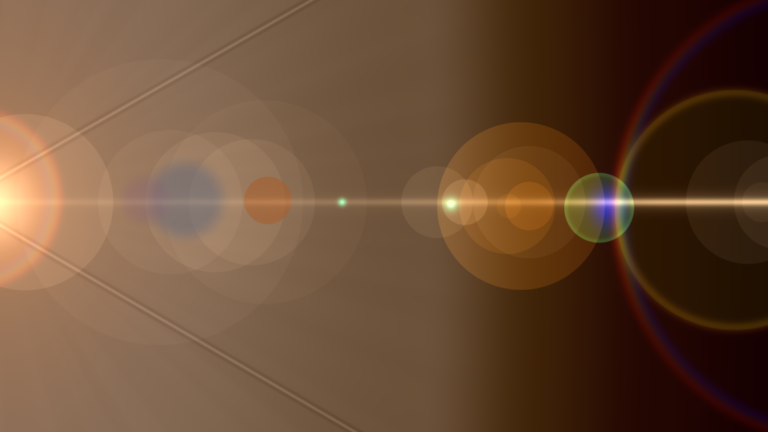
Write a Shadertoy shader that draws this background.

```glsl
// A warm lens flare: a glowing source at the left edge, a thin horizontal streak,
// and translucent ghost discs strung along it towards a dark red side.
// Smooth gradients, disc and ring masks are layered; lengths are in canvas heights.

const float AXIS = 0.532;
const vec3 PALE = vec3(1.0, 0.88, 0.74);
const vec3 AMBER = vec3(1.0, 0.56, 0.08);

// Soft-edged filled circle
float disc(vec2 p, vec2 center, float radius, float soft) {
    return 1.0 - smoothstep(-soft, soft, length(p - center) - radius);
}

// Bell curve used for glows, rings and lines
float bell(float x, float width) {
    return exp(-x * x / (width * width));
}

// Ring whose red, green and blue bands sit at slightly different radii
vec3 spectralRing(vec2 p, vec2 center, float radius, float width, float spread) {
    float d = length(p - center) - radius;
    return vec3(bell(d - spread, width), bell(d, width), bell(d + spread, width));
}

// Thin ray with a pale center and darker borders
float scratch(vec2 p, vec2 a, vec2 b) {
    vec2 dir = normalize(b - a);
    float d = dot(p - a, vec2(-dir.y, dir.x));
    return bell(d, 0.003) - 0.6 * bell(abs(d) - 0.007, 0.004);
}

float hash(float n) {
    return fract(sin(n * 127.1) * 43758.5);
}

float noise(float x) {
    float i = floor(x);
    return mix(hash(i), hash(i + 1.0), smoothstep(0.0, 1.0, x - i));
}

// Brown haze fading into dark red with distance from the source
vec3 haze(float d) {
    vec3 c = mix(vec3(0.55, 0.43, 0.34), vec3(0.51, 0.41, 0.33), smoothstep(0.0, 0.4, d));
    c = mix(c, vec3(0.415, 0.315, 0.22), smoothstep(0.3, 0.98, d));
    c = mix(c, vec3(0.25, 0.14, 0.03), smoothstep(0.98, 1.26, d));
    c = mix(c, vec3(0.135, 0.025, 0.008), smoothstep(1.2, 1.52, d));
    return mix(c, vec3(0.085, 0.0, 0.004), smoothstep(1.5, 1.8, d));
}

// Pale ghosts on the axis: x, radius, strength
const vec3 GHOSTS[12] = vec3[12](
    vec3(0.058, 0.204, 0.055), vec3(0.394, 0.167, 0.025), vec3(0.498, 0.162, 0.035),
    vec3(0.583, 0.146, 0.035), vec3(0.613, 0.236, 0.018), vec3(0.370, 0.331, 0.018),
    vec3(1.012, 0.083, 0.050), vec3(1.076, 0.053, 0.085), vec3(1.225, 0.130, 0.040),
    vec3(1.731, 0.143, 0.055), vec3(1.810, 0.111, 0.050), vec3(1.764, 0.046, 0.040));

// Amber ghosts just below the axis: x, radius, strength
const vec3 AMBERS[4] = vec3[4](
    vec3(1.206, 0.194, 0.130), vec3(1.174, 0.111, 0.070),
    vec3(1.225, 0.056, 0.085), vec3(1.178, 0.028, 0.045));

void mainImage(out vec4 fragColor, in vec2 fragCoord) {
    vec2 p = fragCoord / iResolution.y;
    float soft = 1.0 / iResolution.y;
    vec2 source = vec2(-0.02, AXIS);
    vec2 q = p - source;
    float r = length(q);

    // Background with faint radial fibres
    vec3 col = haze(length(vec2(p.x, q.y * 0.3)));
    float fibres = noise(atan(q.y, q.x) * 32.0) - 0.5;
    col += 0.012 * fibres * smoothstep(0.1, 0.5, r) * (1.0 - smoothstep(0.9, 1.2, p.x));

    // Source glow and its iridescent ring
    col += vec3(0.24, 0.12, 0.03) * exp(-r * 4.5);
    col += vec3(0.38, 0.36, 0.30) * bell(r, 0.085);
    col += vec3(0.10, 0.035, 0.0) * disc(p, vec2(-0.07, 0.54), 0.2, 0.03);
    col += vec3(0.09, 0.05, 0.06) * spectralRing(p, vec2(-0.07, 0.54), 0.195, 0.012, 0.010);

    // Ghost discs
    for (int i = 0; i < 12; i++) {
        vec3 g = GHOSTS[i];
        col += PALE * g.z * disc(p, vec2(g.x, AXIS), g.y, soft);
    }
    for (int i = 0; i < 4; i++) {
        vec3 g = AMBERS[i];
        col += AMBER * g.z * disc(p, vec2(g.x, AXIS - 0.009), g.y, soft);
    }
    col = mix(col, vec3(0.66, 0.36, 0.16), 0.55 * disc(p, vec2(0.62, 0.536), 0.055, soft));

    // Cool tints among the left ghosts
    col = mix(col, vec3(0.42, 0.42, 0.46), 0.6 * disc(p, vec2(0.43, 0.537), 0.085, 0.025));
    col = mix(col, vec3(0.54, 0.40, 0.44), 0.4 * disc(p, vec2(0.338, 0.537), 0.052, 0.02));

    // Green ghost with a blue heart
    vec2 greenAt = vec2(1.387, 0.519);
    float greenEdge = bell(length(p - greenAt) - 0.078, 0.006);
    col += vec3(0.05, 0.16, 0.07) * disc(p, greenAt, 0.081, soft) * (1.0 + 0.6 * greenEdge);
    col += vec3(-0.04, -0.04, 0.60) * bell(length((p - vec2(1.405, 0.521)) * vec2(1.3, 1.0)), 0.045);

    // Olive disc with a bright rim, and the wide spectral arc
    vec2 oliveAt = vec2(1.701, 0.514);
    float oliveRim = bell(length(p - oliveAt) - 0.272, 0.012);
    col += vec3(0.035, 0.06, 0.0) * disc(p, oliveAt, 0.278, soft);
    col += vec3(0.14, 0.10, 0.01) * oliveRim;
    float nearAxis = bell(p.y - AXIS, 0.22);
    vec3 arcTint = mix(vec3(0.09, 0.015, 0.10), vec3(0.20, 0.14, 0.12), nearAxis);
    col += arcTint * spectralRing(p, vec2(1.961, 0.51), 0.526, 0.013, 0.010);

    // Horizontal streak and diagonal scratches
    float gain = 0.05 + 0.10 * smoothstep(0.4, 1.1, p.x) + 0.38 * smoothstep(1.2, 1.55, p.x);
    float streak = bell(p.y - AXIS, 0.008) + 0.3 * bell(p.y - AXIS, 0.022);
    col += vec3(1.0, 0.86, 0.66) * gain * streak;
    float scratches = scratch(p, vec2(0.0, 0.588), vec2(0.722, 1.0))
                    + scratch(p, vec2(0.0, 0.479), vec2(0.822, 0.0));
    col += PALE * 0.075 * scratches;

    // Small green sparks
    col += vec3(0.10, 0.55, 0.40) * bell(length(p - vec2(0.792, 0.532)), 0.009);
    col += vec3(0.10, 0.45, 0.34) * bell(length(p - vec2(1.044, 0.527)), 0.017);
    col += vec3(0.2) * bell(length(p - vec2(1.044, 0.527)), 0.007);

    fragColor = vec4(clamp(col, 0.0, 1.0), 1.0);
}
```
